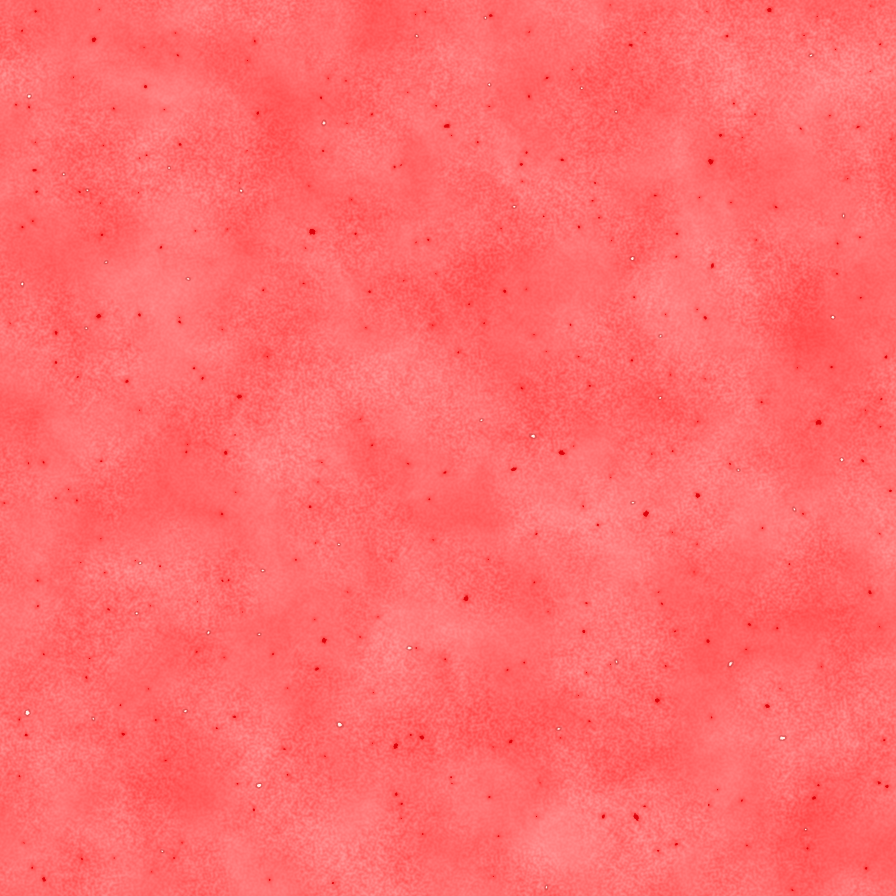
Reproduce this texture procedurally as a Shadertoy shader.

```glsl
vec2 hash2(vec2 p) {
    vec3 q = fract(p.xyx * vec3(0.1031, 0.1030, 0.0973));
    q += dot(q, q.yzx + 33.33);
    return fract((q.xx + q.yz) * q.zy);
}

float cornerSlope(vec2 corner, vec2 offset) {
    float angle = 6.2832 * hash2(corner + 57.0).x;
    return dot(vec2(cos(angle), sin(angle)), offset);
}

float gradientNoise(vec2 p) {
    vec2 i = floor(p), f = fract(p);
    vec2 u = f * f * f * (f * (f * 6.0 - 15.0) + 10.0);
    vec2 e = vec2(1.0, 0.0);
    float low = mix(cornerSlope(i, f), cornerSlope(i + e, f - e), u.x);
    float high = mix(cornerSlope(i + e.yx, f - e.yx), cornerSlope(i + 1.0, f - 1.0), u.x);
    return mix(low, high, u.y);
}

float clouds(vec2 p) {
    float sum = 0.0, amplitude = 1.0;
    for (int i = 0; i < 6; i++) {
        sum += amplitude * gradientNoise(p);
        p = mat2(1.6, 1.2, -1.2, 1.6) * p + 19.7;
        amplitude *= 0.53;
    }
    return sum;
}

// Distance to the edge of the speck in this cell, if the cell has one
float speckDistance(vec2 uv, float cells, float seed, float share, float minRadius, float maxRadius) {
    vec2 cell = floor(uv * cells);
    vec2 place = hash2(cell + seed);
    vec2 trait = hash2(cell + seed + 311.0);
    if (trait.x > share) return 1.0;
    vec2 offset = uv - (cell + 0.1 + 0.8 * place) / cells;
    float turn = 6.2832 * place.x;
    offset = mat2(cos(turn), sin(turn), -sin(turn), cos(turn)) * offset;
    offset.x *= 0.65 + 0.35 * place.y;
    float radius = mix(minRadius, maxRadius, pow(trait.y, 4.0));
    return length(offset) - radius * (1.0 + 0.5 * gradientNoise(uv * 400.0));
}

void mainImage(out vec4 fragColor, in vec2 fragCoord) {
    vec2 uv = fragCoord / iResolution.y;
    float edge = 0.6 / iResolution.y;

    // Soft mottling, slightly warped
    vec2 warp = vec2(gradientNoise(uv * 14.0 + 40.0), gradientNoise(uv * 14.0 + 80.0));
    float tone = 0.426 + 0.125 * clouds(uv * 8.2 + 0.3 * warp + 11.0);
    tone += 0.03 * gradientNoise(uv * 3.5 + 5.0);

    // Blotches and fine grain on a tilted lattice, stronger in some patches
    float patchiness = smoothstep(-0.4, 0.35, clouds(uv * 8.0 + 130.0));
    vec2 tilted = mat2(0.8, 0.6, -0.6, 0.8) * uv;
    float grain = 0.5 * gradientNoise(tilted * 80.0 + 31.0) + 0.9 * gradientNoise(uv * 150.0);
    grain += 1.6 * gradientNoise(tilted * 290.0 + 7.0);
    tone += mix(0.03, 0.08, patchiness) * grain;
    vec3 color = vec3(1.0, vec2(clamp(tone, 0.29, 0.57)));

    // Dark red specks with a faint stain around them
    float red = min(speckDistance(uv, 13.0, 21.0, 0.8, 0.0008, 0.0029),
                    speckDistance(uv, 21.0, 95.0, 0.45, 0.0004, 0.0016));
    color.gb *= 1.0 - 0.35 * exp(-max(red, 0.0) * 500.0);
    color = mix(color, vec3(0.87, 0.02, 0.05), 1.0 - smoothstep(-edge, edge, red));

    // Pale specks with a thin dark rim
    float pale = speckDistance(uv, 12.0, 173.0, 0.36, 0.0007, 0.0020);
    float rim = 1.0 - smoothstep(0.0, 0.0016, abs(pale - 0.0008));
    color = mix(color, vec3(0.72, 0.2, 0.2), 0.4 * rim);
    color = mix(color, vec3(1.0, 0.93, 0.9), 1.0 - smoothstep(-edge, edge, pale));

    fragColor = vec4(color, 1.0);
}
```
